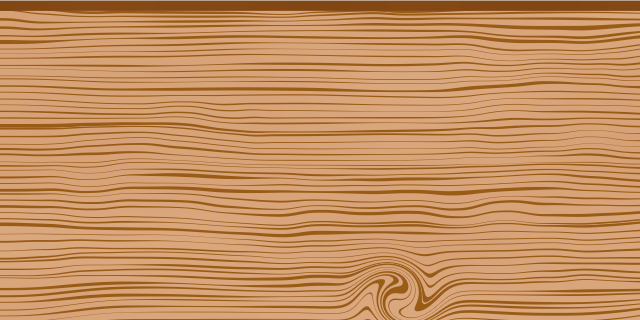
Write a Shadertoy shader that draws this texture.

```glsl
// Flat wooden board: long horizontal grain lines of uneven width on pale wood,
// with a swirled knot near the bottom and a dark edge strip along the top.
// Rows of a noise-warped height field each carry one tapering line.

float hash(vec2 p) {
    vec3 q = fract(vec3(p.xyx) * vec3(0.1031, 0.1030, 0.0973));
    q += dot(q, q.yzx + 33.33);
    return fract((q.x + q.y) * q.z);
}

float noise(vec2 p) {
    vec2 cell = floor(p), f = fract(p);
    f = f * f * f * (f * (f * 6.0 - 15.0) + 10.0);
    float low = mix(hash(cell), hash(cell + vec2(1, 0)), f.x);
    float high = mix(hash(cell + vec2(0, 1)), hash(cell + vec2(1, 1)), f.x);
    return mix(low, high, f.y);
}

// Twists and enlarges the grain around the knot; strength is 1 at its core.
vec2 swirlKnot(vec2 p, out float strength) {
    vec2 center = vec2(1.245, 0.075);
    vec2 d = p - center;
    strength = exp(-dot(d, d) / 0.0075);
    float angle = 3.3 * strength;
    float c = cos(angle), s = sin(angle);
    d = vec2(c * d.x - s * d.y, s * d.x + c * d.y);
    return center + d * (1.0 - 0.5 * strength);
}

// Height in rows, bent by broad waves and small local ripples.
float grainHeight(vec2 p) {
    float broad = noise(p * vec2(2.3, 7.0) + 40.0) - 0.5;
    float ripple = noise(p * vec2(7.0, 9.0) + 80.0) - 0.5;
    float calm = smoothstep(0.45, 0.8, noise(p * vec2(1.8, 5.0) + 11.0));
    return 52.0 * (p.y + 0.030 * broad + 0.020 * ripple * calm);
}

// Coverage of the grain lines, one per row, including neighbouring rows.
float grainLines(float height, float x, float pixel, float knot) {
    float cover = 0.0;
    for (int i = -1; i <= 1; i++) {
        float row = floor(height) + float(i);
        float waver = noise(vec2(x * 1.8 + 7.0, row + 200.0)) - 0.5;
        float jitter = hash(vec2(row + 31.0, 5.0)) - 0.5;
        float line = row + 0.5 + 0.45 * waver + 0.4 * jitter;
        float taper = 0.3 + 1.4 * noise(vec2(x * 3.2 + 3.0, row + 400.0));
        float halfWidth = mix(0.05, 0.20, hash(vec2(row + 9.0, 77.0))) * taper;
        halfWidth *= 1.0 + 0.4 * knot;
        float edge = halfWidth - abs(height - line);
        // Thin lines keep their true share of a pixel.
        float share = clamp(edge / pixel + 0.5, 0.0, 1.0);
        cover = max(cover, min(share, 2.0 * halfWidth / pixel));
    }
    return cover;
}

void mainImage(out vec4 fragColor, in vec2 fragCoord) {
    vec2 p = fragCoord / iResolution.y;
    float pixel = 1.0 / iResolution.y;

    float knot;
    vec2 q = swirlKnot(p, knot);
    float height = grainHeight(q);
    float rowsPerPixel = max(length(vec2(dFdx(height), dFdy(height))), 0.001);

    // Pale wood with a faint uneven tint
    float tint = noise(p * vec2(1.5, 4.0) + 20.0);
    vec3 wood = mix(vec3(0.840, 0.630, 0.465), vec3(0.860, 0.665, 0.505), tint);
    vec3 grain = vec3(0.60, 0.36, 0.085);
    vec3 color = mix(wood, grain, grainLines(height, q.x, rowsPerPixel, knot));

    // Dark edge strip with a thin light rim
    vec3 strip = mix(vec3(0.50, 0.27, 0.07), vec3(0.53, 0.29, 0.09), noise(p * 3.0));
    color = mix(color, strip, clamp((p.y - 0.966) / pixel + 0.5, 0.0, 1.0));
    color = mix(color, vec3(0.74, 0.66, 0.58), clamp((p.y - 0.997) / pixel + 0.5, 0.0, 1.0));

    fragColor = vec4(color, 1.0);
}
```
